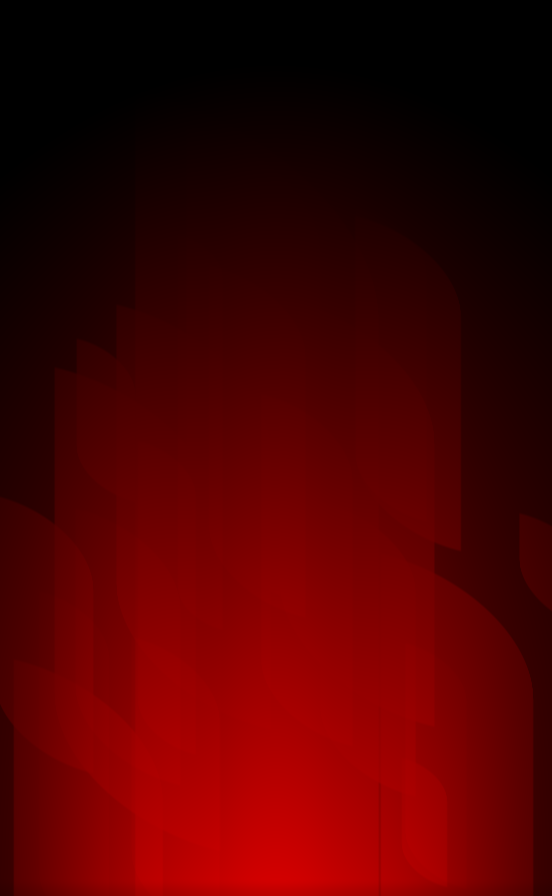
Write a WebGL 2 fragment shader that draws this background.

```glsl
#version 300 es
precision highp float;
// Red glow rising from the lower edge into black, overlaid with translucent
// leaves: tall panels with two curved ends. Their saturating union brightens
// the glow, mostly towards the sides; faint hashed leaves add fine variation.

#define PEAK 0.81         // red level at the foot of the glow
#define GLOW_TOP 0.93     // height at which the glow fades out
#define GLOW_WIDTH 0.34   // horizontal spread of the glow
#define LEAF_BEND 0.586   // height of a curved end per leaf width
#define LEAF_OPACITY 0.65 // share of the remaining gain taken by each leaf
#define EDGE 0.002        // softness of leaf edges
#define GAIN_MIN 0.06     // leaf brightening at the centre
#define GAIN_MAX 0.75     // leaf brightening at the sides
#define FAINT_COUNT 9
#define FAINT_GAIN 0.025

uniform vec2 u_resolution;
out vec4 fragColor;

// Main leaves as left, bottom, right, top in canvas fractions
const int LEAF_COUNT = 12;
const vec4 LEAVES[LEAF_COUNT] = vec4[](
  vec4(0.643, 0.385, 0.835, 0.759),
  vec4(0.690, -0.20, 0.966, 0.382),
  vec4(-0.01, 0.137, 0.169, 0.447),
  vec4(0.211, 0.186, 0.490, 0.660),
  vec4(0.580, 0.111, 0.753, 0.440),
  vec4(0.506, 0.189, 0.787, 0.670),
  vec4(0.139, 0.440, 0.245, 0.622),
  vec4(0.941, 0.295, 1.080, 0.427),
  vec4(0.728, 0.010, 0.810, 0.154),
  vec4(0.025, -0.20, 0.295, 0.264),
  vec4(0.099, 0.050, 0.400, 0.590),
  vec4(0.338, 0.320, 0.580, 0.860)
);
const vec4 COLUMN = vec4(0.245, -0.30, 0.686, 0.90);

float hash(float n) {
  return fract(sin(n * 127.1) * 43758.5453);
}

// Rises from 0 to 1, steepening like a flattened quarter ellipse
float arc(float u) {
  return mix(u, 1.0 - sqrt(max(0.0, 1.0 - u * u)), 0.75);
}

float soft(float d) {
  return smoothstep(-EDGE, EDGE, d);
}

// Coverage of a leaf with points at the upper left and lower right
float leaf(vec2 p, vec4 box) {
  float width = box.z - box.x;
  float u = clamp((p.x - box.x) / width, 0.0, 1.0);
  float bend = width * LEAF_BEND;
  float top = box.w - bend * arc(u);
  float bottom = box.y + bend * arc(1.0 - u);
  return soft(p.x - box.x) * soft(box.z - p.x)
       * soft(top - p.y) * soft(p.y - bottom);
}

// Background glow, narrow at the foot and wider with height
float glow(vec2 p) {
  float x = p.x - 0.5;
  float height = max(0.0, 1.0 - (p.y + 0.5 * x * x) / GLOW_TOP);
  float spread = exp(-x * x / (GLOW_WIDTH * GLOW_WIDTH));
  float sides = clamp(0.21 + 0.45 * p.y, 0.0, 1.0);
  return PEAK * pow(height, 1.08) * mix(sides, 1.0, spread);
}

void main() {
  vec2 p = gl_FragCoord.xy / u_resolution;
  float red = glow(p);

  // Main leaves, stacked so that overlaps saturate
  float uncovered = 1.0 - LEAF_OPACITY * leaf(p, COLUMN);
  for (int i = 0; i < LEAF_COUNT; i++) {
    uncovered *= 1.0 - LEAF_OPACITY * leaf(p, LEAVES[i]);
  }
  float gain = mix(GAIN_MIN, GAIN_MAX, smoothstep(0.08, 0.42, abs(p.x - 0.5)));
  red *= 1.0 + gain * (1.0 - uncovered);

  // Faint scattered leaves
  for (int i = 0; i < FAINT_COUNT; i++) {
    float seed = float(i) * 4.0 + 1.0;
    vec2 corner = vec2(hash(seed), hash(seed + 1.0) * 0.6 - 0.1);
    vec2 size = vec2(0.08 + 0.14 * hash(seed + 2.0), 0.25 + 0.2 * hash(seed + 3.0));
    red *= 1.0 + FAINT_GAIN * leaf(p, vec4(corner, corner + size));
  }

  // Slight shade along the lower edge
  red *= mix(0.88, 1.0, smoothstep(0.0, 0.02, p.y));
  fragColor = vec4(min(red, 0.83), 0.0, 0.0, 1.0);
}
```
